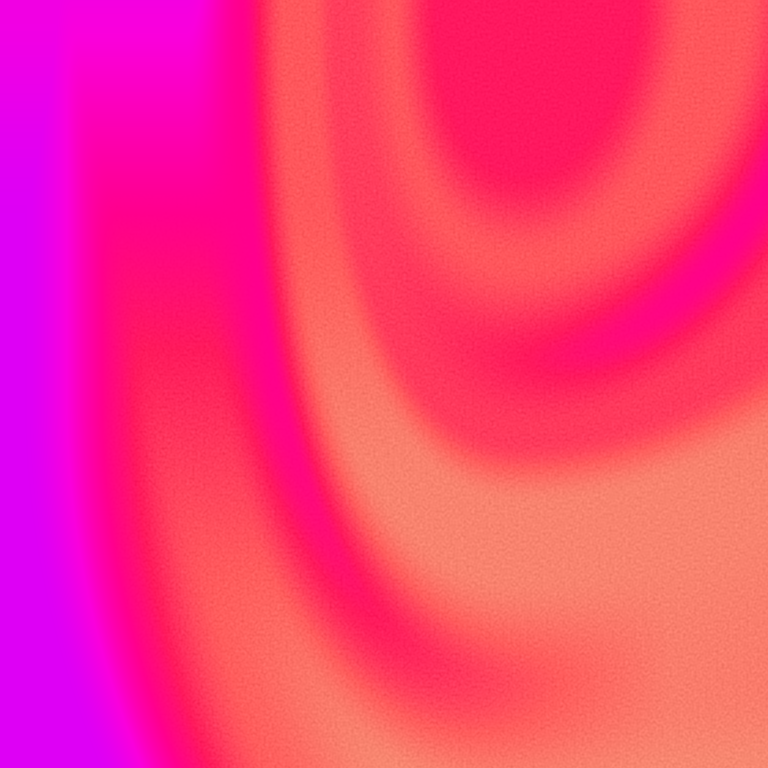
A three.js fragment shader for this background:

```glsl
varying vec2 vUv;

const vec3 VIOLET  = vec3(0.87, 0.00, 0.96);
const vec3 MAGENTA = vec3(0.98, 0.00, 0.86);
const vec3 PINK    = vec3(1.00, 0.00, 0.55);
const vec3 CRIMSON = vec3(1.00, 0.10, 0.36);
const vec3 CORAL   = vec3(1.00, 0.36, 0.36);
const vec3 SALMON  = vec3(0.97, 0.53, 0.44);

// Bowls hang from the top edge: left radius, right radius, depth
const float BOWL_X = 0.685;
const vec3 OUTER_BOWL = vec3(0.372, 0.900, 0.892);
const vec3 BAND_BOWL  = vec3(0.260, 0.610, 0.615);
const vec3 INNER_BOWL = vec3(0.228, 0.384, 0.466);
const vec3 CORE_BOWL  = vec3(0.143, 0.175, 0.274);
const float LEFT_POWER = 2.3;
const float RIGHT_POWER = 1.85;

// Heat runs from 0 (violet) to 1 (salmon)
const float BAND_HEAT = 0.67;
const float RIDGE_HEAT = 0.78;
const float CORE_HEAT = 0.54;

const float GRAIN_SCALE = 280.0;
const float GRAIN_AMOUNT = 0.07;

vec2 hashGradient(vec2 cell) {
  vec2 h = vec2(dot(cell, vec2(127.1, 311.7)), dot(cell, vec2(269.5, 183.3)));
  return 2.0 * fract(sin(h) * 43758.5) - 1.0;
}

float gradientNoise(vec2 p) {
  vec2 i = floor(p);
  vec2 f = p - i;
  vec2 u = f * f * (3.0 - 2.0 * f);
  float a = dot(hashGradient(i), f);
  float b = dot(hashGradient(i + vec2(1.0, 0.0)), f - vec2(1.0, 0.0));
  float c = dot(hashGradient(i + vec2(0.0, 1.0)), f - vec2(0.0, 1.0));
  float d = dot(hashGradient(i + 1.0), f - 1.0);
  return mix(mix(a, b, u.x), mix(c, d, u.x), u.y);
}

// Superellipse norm, 1 on the rim of the bowl
float bowlNorm(vec2 p, vec3 bowl) {
  float dx = p.x - BOWL_X;
  bool left = dx < 0.0;
  float power = left ? LEFT_POWER : RIGHT_POWER;
  vec2 q = abs(vec2(dx / (left ? bowl.x : bowl.y), (1.0 - p.y) / bowl.z));
  q = max(q, vec2(0.0001));
  return pow(pow(q.x, power) + pow(q.y, power), 1.0 / power);
}

float inside(float norm, float outer, float inner) {
  return 1.0 - smoothstep(inner, outer, norm);
}

float smoothMin(float a, float b, float k) {
  float h = max(k - abs(a - b), 0.0) / k;
  return min(a, b) - 0.25 * h * h * k;
}

// Violet flank on the left, warming towards the lower right
float flankHeat(vec2 p) {
  float sag = max(0.479 - p.y, 0.0);
  float d = p.x - (0.147 + 0.43 * sag * sag);
  float across = 0.4 * smoothstep(-0.12, 0.0, d)
               + 0.4 * smoothstep(-0.03, 0.11, d)
               + 0.25 * smoothstep(0.08, 0.3, d);
  float ceiling = 1.02 - 0.86 * p.y;
  return max(smoothMin(across, ceiling, 0.08), 0.14 * smoothstep(0.7, 1.0, p.y));
}

float heatField(vec2 p) {
  float heat = flankHeat(p);

  // Outer pink valley, fading to the right, and the ridge within it
  float n = bowlNorm(p, OUTER_BOWL);
  float valley = clamp(0.42 + 1.05 * (p.x - 0.37), 0.4, 0.95);
  float ridge = mix(RIDGE_HEAT, 0.98, 1.0 - smoothstep(0.35, 0.75, p.y));
  heat = mix(heat, valley, inside(n, 1.19, 0.99));
  heat = mix(heat, ridge, inside(n, 1.0, 0.84));

  // Red band
  heat = mix(heat, BAND_HEAT, inside(bowlNorm(p, BAND_BOWL), 1.07, 0.93));

  // Inner valley, pinker to the right, and its ridge
  n = bowlNorm(p, INNER_BOWL);
  valley = mix(0.69, 0.41, smoothstep(0.42, 0.95, p.x));
  heat = mix(heat, valley, inside(n, 1.2, 1.0));
  heat = mix(heat, RIDGE_HEAT, inside(n, 1.0, 0.74));

  // Core
  return mix(heat, CORE_HEAT, inside(bowlNorm(p, CORE_BOWL), 1.23, 0.8));
}

vec3 heatColor(float t) {
  vec3 color = mix(VIOLET, MAGENTA, clamp(t / 0.2, 0.0, 1.0));
  color = mix(color, PINK, clamp((t - 0.2) / 0.2, 0.0, 1.0));
  color = mix(color, CRIMSON, clamp((t - 0.4) / 0.15, 0.0, 1.0));
  color = mix(color, CORAL, clamp((t - 0.55) / 0.25, 0.0, 1.0));
  return mix(color, SALMON, clamp((t - 0.8) / 0.2, 0.0, 1.0));
}

void main() {
  float heat = heatField(vUv);
  vec3 color = heatColor(heat);
  float grain = gradientNoise(vUv * GRAIN_SCALE) * GRAIN_AMOUNT;
  color += grain * smoothstep(0.35, 0.65, heat);
  gl_FragColor = vec4(clamp(color, 0.0, 1.0), 1.0);
}
```
